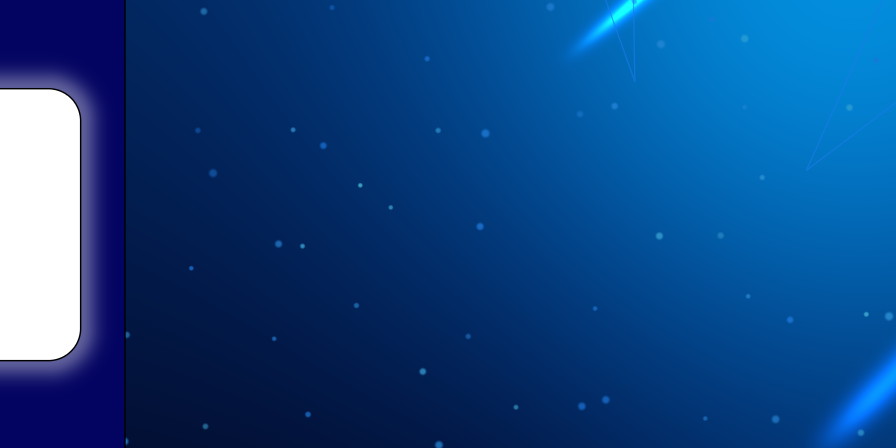
Reproduce this background procedurally as a Shadertoy shader.

```glsl
// A blue sky glowing from the upper right, with light beams, thin triangle
// outlines and scattered soft sparks; on the left a navy panel with a white card.
// Built from a Gaussian glow, segment and box distances, and a hashed cell grid.

// Lengths are in canvas heights: x runs 0..2, y runs 0..1.
const float PANEL_EDGE = 0.279;
const vec3  PANEL_COLOR = vec3(0.010, 0.012, 0.380);
const vec2  CARD_CENTER = vec2(-0.41, 0.4985);
const vec2  CARD_HALF = vec2(0.59, 0.3035);
const float CARD_RADIUS = 0.072;
const float CARD_GLOW_SIZE = 0.038;
const float CARD_GLOW_GAIN = 0.36;
const float OUTLINE_HALF = 0.0016;

const vec2  GLOW_CENTER = vec2(1.90, 1.08);
const float GLOW_FALLOFF = 1.18;
const float GLOW_GAIN = 0.42;
const float SKY_FLOOR = 0.055;
const float SKY_RISE = 0.080;

const vec3  BEAM_BLUE = vec3(0.01, 0.24, 0.62);
const vec3  BEAM_CYAN = vec3(0.10, 0.62, 0.55);
const vec3  LINE_COLOR = vec3(0.10, 0.48, 0.92);
const float LINE_HALF = 0.0014;

const float SPARK_CELL = 0.165;
const float SPARK_CHANCE = 0.72;
const vec3  SPARK_BLUE = vec3(0.10, 0.45, 0.85);
const vec3  SPARK_TEAL = vec3(0.28, 0.72, 0.82);

vec3 hash3(vec2 cell) {
    vec3 q = fract(cell.xyx * vec3(0.1031, 0.1030, 0.0973));
    q += dot(q, q.yxz + 33.33);
    return fract((q.xxy + q.yzz) * q.zyx);
}

float roundedBox(vec2 p, vec2 halfSize, float radius) {
    vec2 q = abs(p) - halfSize + radius;
    return length(max(q, 0.0)) + min(max(q.x, q.y), 0.0) - radius;
}

float segmentDistance(vec2 p, vec2 a, vec2 b) {
    vec2 ab = b - a;
    return length(p - a - ab * clamp(dot(p - a, ab) / dot(ab, ab), 0.0, 1.0));
}

// Coverage of a stroke, given the distance to its middle.
float stroke(float d, float halfWidth, float px) {
    return clamp((halfWidth - abs(d)) / px + 0.5, 0.0, 1.0)
         * min(1.0, 2.0 * halfWidth / px + 0.25);
}

vec3 skyColor(vec2 p) {
    vec2 toGlow = p - GLOW_CENTER;
    float level = SKY_FLOOR + SKY_RISE * p.y
                + GLOW_GAIN * exp(-GLOW_FALLOFF * dot(toGlow, toGlow));
    level += 0.06 * smoothstep(1.0, 2.0, p.x) * (1.0 - p.y);
    return vec3(0.008, level, 1.27 * pow(level, 0.65));
}

// A beam brightening from its tail to its head, with a cyan core.
vec3 beam(vec2 p, vec2 tail, vec2 head, float width, float core) {
    vec2 axis = head - tail;
    vec2 dir = normalize(axis);
    float along = dot(p - tail, axis) / dot(axis, axis);
    float across = dot(p - tail, vec2(-dir.y, dir.x)) / width;
    float rise = smoothstep(0.0, 1.0, along);
    float halo = exp(-across * across);
    return rise * (BEAM_BLUE * halo + BEAM_CYAN * core * pow(halo, 4.0) * rise);
}

vec3 addSparks(vec3 color, vec2 p, float px) {
    vec2 home = floor(p / SPARK_CELL);
    for (int j = -1; j <= 1; j++)
    for (int i = -1; i <= 1; i++) {
        vec2 cell = home + vec2(i, j);
        vec3 place = hash3(cell + 7.0);
        vec3 look = hash3(cell + 61.0);
        float radius = mix(0.006, 0.012, look.x * look.x);
        float d = length(p - (cell + place.xy) * SPARK_CELL);
        float disc = 1.0 - smoothstep(radius * 0.35, radius + 0.5 * px, d);
        float alpha = disc * step(place.z, SPARK_CHANCE) * mix(0.4, 0.85, look.y);
        color = mix(color, mix(SPARK_BLUE, SPARK_TEAL, look.z * look.z), alpha);
    }
    return color;
}

void mainImage(out vec4 fragColor, in vec2 fragCoord) {
    vec2 p = fragCoord / iResolution.y;
    float px = 1.0 / iResolution.y;

    // Sky and beams
    vec3 color = skyColor(p);
    color += beam(p, vec2(1.235, 0.845), vec2(1.420, 1.000), 0.020, 1.0);
    color += beam(p, vec2(1.780, -0.055), vec2(1.960, 0.125), 0.036, 0.15);

    // Open triangle outlines
    vec2 smallTip = vec2(1.417, 0.818);
    vec2 largeTip = vec2(1.800, 0.620);
    float lines = min(segmentDistance(p, smallTip, vec2(1.352, 1.0)),
                      segmentDistance(p, smallTip, vec2(1.414, 1.0)));
    lines = min(lines, segmentDistance(p, largeTip, vec2(1.971, 1.0)));
    lines = min(lines, segmentDistance(p, largeTip, vec2(2.0, 0.771)));
    color = mix(color, LINE_COLOR, 0.65 * stroke(lines, LINE_HALF, px));

    color = addSparks(color, p, px);

    // Side panel with the glowing card
    float card = roundedBox(p - CARD_CENTER, CARD_HALF, CARD_RADIUS);
    float halo = max(card, 0.0) / CARD_GLOW_SIZE;
    vec3 panel = mix(PANEL_COLOR, vec3(1.0), CARD_GLOW_GAIN * exp(-halo * halo));
    panel = mix(panel, vec3(1.0), clamp(0.5 - card / px, 0.0, 1.0));
    panel *= 1.0 - stroke(card, OUTLINE_HALF, px);
    color = mix(color, panel, clamp(0.5 + (PANEL_EDGE - p.x) / px, 0.0, 1.0));
    color *= 1.0 - stroke(p.x - PANEL_EDGE, OUTLINE_HALF, px);

    fragColor = vec4(clamp(color, 0.0, 1.0), 1.0);
}
```
